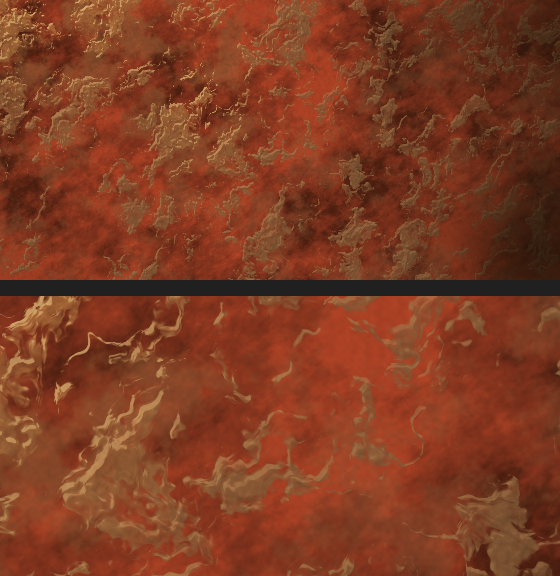
Top: the whole. Bottom: its middle third, enlarged.
Reproduce this texture procedurally as a WebGL 1 fragment shader.

```glsl
precision highp float;
// Weathered red plaster with worn gold leaf: layered noise gives the mottled
// red ground, warped noise broken by lacy veins gives the small slanted flakes,
// and a broad light falls off towards the dark right-hand side.

uniform vec2 u_resolution;

const vec3 DARK_RED = vec3(0.29, 0.115, 0.060);
const vec3 MID_RED = vec3(0.49, 0.190, 0.108);
const vec3 BRIGHT_RED = vec3(0.66, 0.250, 0.140);
const vec3 OLIVE = vec3(0.50, 0.345, 0.210);
const vec3 OCHRE = vec3(0.64, 0.40, 0.21);
const vec3 PALE_GOLD = vec3(0.84, 0.70, 0.46);
const vec3 SHADOW = vec3(0.14, 0.080, 0.035);
const float SLANT = 0.85;

float hash(vec2 cell) {
  vec3 h = fract(vec3(cell.xyx) * 0.1031);
  h += dot(h, h.yzx + 33.33);
  return fract((h.x + h.y) * h.z);
}

float noise(vec2 p) {
  vec2 cell = floor(p);
  vec2 t = fract(p);
  t = t * t * (3.0 - 2.0 * t);
  float low = mix(hash(cell), hash(cell + vec2(1.0, 0.0)), t.x);
  float high = mix(hash(cell + vec2(0.0, 1.0)), hash(cell + 1.0), t.x);
  return mix(low, high, t.y);
}

vec2 rotate(vec2 p, float angle) {
  float c = cos(angle);
  float s = sin(angle);
  return vec2(c * p.x + s * p.y, c * p.y - s * p.x);
}

// Five octaves, normalised to 0..1; a higher gain gives rougher detail
float fbm(vec2 p, float gain) {
  float sum = 0.0;
  float total = 0.0;
  float weight = 1.0;
  for (int i = 0; i < 5; i++) {
    sum += weight * noise(p);
    total += weight;
    weight *= gain;
    p = rotate(p, 0.5) * 2.03 + 17.3;
  }
  return sum / total;
}

// Soft round spot, 1 at its centre
float glow(vec2 p, vec2 centre, vec2 size) {
  vec2 d = (p - centre) / size;
  return exp(-dot(d, d));
}

// Ragged height of the leaf layer: slanted patches eaten into by thin veins
float leafHeight(vec2 p) {
  vec2 warp = vec2(fbm(p * 6.0 + 3.0, 0.6), fbm(p * 6.0 + 41.0, 0.6)) - 0.5;
  vec2 q = rotate(p + 0.22 * warp, SLANT);
  float patches = fbm(q * vec2(9.0, 15.0) + 60.0, 0.66);
  float vein = 1.0 - abs(2.0 * fbm(q * vec2(14.0, 22.0) + 140.0, 0.62) - 1.0);
  return patches + 0.34 * (vein - 0.83);
}

// Mottled red ground with cloudy patches, brushed strokes and fine scuffs
vec3 redGround(vec2 p) {
  float cloud = fbm(p * 3.6 + 8.0, 0.62);
  float stroke = fbm(rotate(p, 0.6) * vec2(11.0, 24.0) + 30.0, 0.66);
  float scuff = fbm(p * 30.0 + 70.0, 0.7);
  float tone = 0.54 + 1.25 * (cloud - 0.5) + 0.8 * (stroke - 0.5) + 0.5 * (scuff - 0.5);
  vec3 colour = mix(DARK_RED, MID_RED, smoothstep(0.05, 0.5, tone));
  return mix(colour, BRIGHT_RED, smoothstep(0.42, 0.88, tone));
}

// Broad light: strong at upper left, fading right and into the corners
float lighting(vec2 p) {
  float drift = 0.5 * (fbm(p * 2.0 + 90.0, 0.5) - 0.5);
  float light = 1.04 - 0.46 * smoothstep(1.15, 2.05, p.x + drift);
  light -= 0.36 * glow(p, vec2(2.0, 0.05), vec2(0.40, 0.40));
  light -= 0.14 * glow(p, vec2(1.95, 0.95), vec2(0.45, 0.30));
  light -= 0.12 * glow(p, vec2(0.0, 0.0), vec2(0.45, 0.40));
  return light + 0.16 * glow(p, vec2(1.78, 0.62), vec2(0.22, 0.25));
}

void main() {
  vec2 p = gl_FragCoord.xy / u_resolution.y;
  float light = lighting(p);
  float gilded = max(glow(p, vec2(0.22, 1.0), vec2(0.55, 0.36)),
                     0.85 * glow(p, vec2(0.72, 0.68), vec2(0.20, 0.30)));

  // Thin gold and olive haze rubbed over the red
  vec3 colour = redGround(p);
  float haze = fbm(p * 11.0 + 50.0, 0.68);
  colour = mix(colour, OCHRE, 0.50 * gilded * smoothstep(0.38, 0.66, haze));
  colour = mix(colour, OLIVE, 0.32 * smoothstep(0.46, 0.68, haze));

  // Leaf flakes gather in clusters and wear thin in places
  float height = leafHeight(p);
  float cluster = fbm(p * 3.6 + 120.0, 0.5) - 0.5;
  float cover = height + 0.26 * cluster + 0.045 * gilded;
  float flake = smoothstep(0.545, 0.625, cover);
  float wear = smoothstep(0.30, 0.62, fbm(p * 34.0 + 200.0, 0.65));
  vec3 leaf = mix(OLIVE, OCHRE * 1.05, gilded);
  colour = mix(colour, leaf, flake * mix(0.50, 0.88, wear));

  // Raised edges catch the light from the upper left
  float slope = height - leafHeight(p + vec2(-0.004, 0.006));
  colour *= 1.0 + 0.8 * clamp(slope, -0.12, 0.12) * flake;
  float glint = smoothstep(0.03, 0.11, slope) * smoothstep(0.53, 0.61, cover);
  colour = mix(colour, PALE_GOLD, glint * (0.14 + 0.66 * gilded));

  // Light, with a brown cast in the shadows, then fine surface grain
  colour = mix(SHADOW, colour, clamp(light, 0.0, 1.0)) * mix(0.87, 1.0, light);
  float grain = noise(p * 125.0 + 7.0) + noise(p * 210.0) - 1.0;
  gl_FragColor = vec4(colour * (1.0 + 0.06 * grain), 1.0);
}
```
